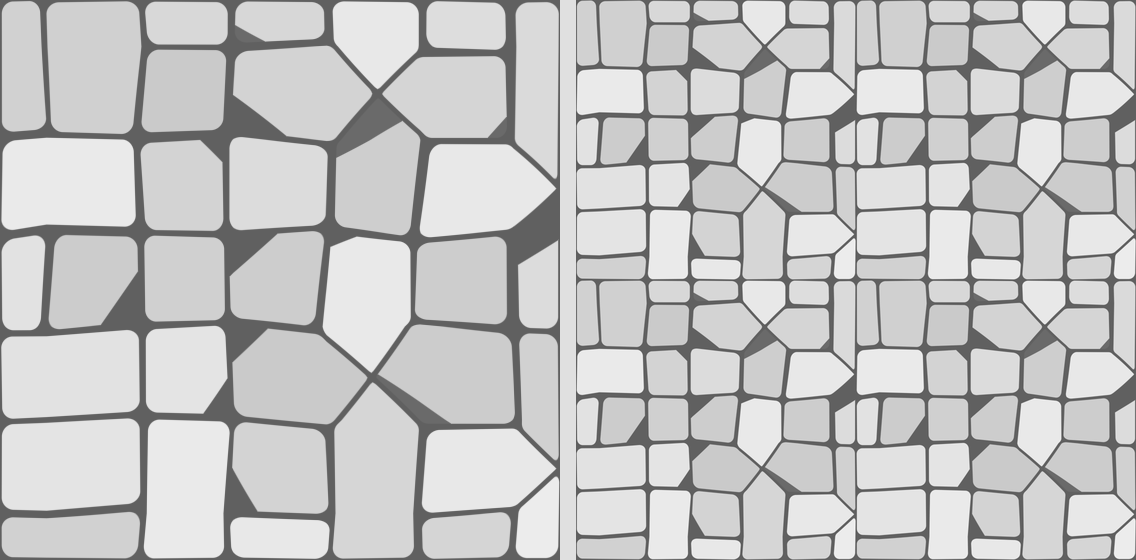
Left, the tile; right, the same tile 2 across and 2 down.
Give the GLSL for this texture, as a Shadertoy shader.

```glsl
const float CELLS = 6.0;
const float WARP = 0.17;          // wander of the joints, in cells
const float GAP_MIN = 0.029;      // half joint widths, in cells
const float GAP_MAX = 0.060;
const float BORDER_GAP = 0.020;
const float DIAGONAL_GAP = 0.027;
const float CORNER = 0.13;
const float SKEW = 0.05;
const float CHIP_CHANCE = 0.30;
const float CHIP_FILLED = 0.40;
const float MORTAR = 0.376;
const float CHIP_TONE = 0.415;
const float STONE_DARK = 0.785;
const float STONE_LIGHT = 0.93;

float hash(vec2 p, float seed) {
    vec3 v = fract(vec3(p.xyx + seed * 7.31) * vec3(0.1031, 0.1130, 0.0973));
    v += dot(v, v.yzx + 33.33);
    return fract((v.x + v.y) * v.z);
}

vec2 hash2(vec2 p, float seed) {
    return vec2(hash(p, seed), hash(p, seed + 1.0));
}

// Bends the grid lines between jittered corners, fading out at the border
vec2 warp(vec2 g) {
    vec2 i = floor(g + 0.5), f = fract(g + 0.5);
    vec2 low = mix(hash2(i, 1.0), hash2(mod(i + vec2(1, 0), 7.0), 1.0), f.x);
    vec2 high = mix(hash2(mod(i + vec2(0, 1), 7.0), 1.0),
                    hash2(mod(i + 1.0, 7.0), 1.0), f.x);
    vec2 fade = clamp(2.0 * min(g, CELLS - g), 0.0, 1.0);
    return g + (mix(low, high, f.y) - 0.5) * WARP * fade;
}

// Split cells give their four triangles to the neighbours
bool isSplit(vec2 c) {
    return c.x > 3.0 && mod(c.x, 2.0) == 0.0 && mod(c.y + c.x * 0.5, 3.0) == 1.0;
}

// Inward step by which a border half cell joins the next stone
vec2 mergeStep(vec2 c) {
    if (c.x == 0.0 && c.y < 5.0 && c.y != 3.0) return vec2(1, 0);
    if (c.y == 0.0 && (c.x == 2.0 || c.x == 4.0)) return vec2(0, 1);
    if (c.y == CELLS && (c.x < 2.0 || c.x == CELLS)) return vec2(0, -1);
    return vec2(0);
}

bool joins(vec2 c, vec2 side) {
    return mergeStep(c + side) == -side;
}

float reach(vec2 c, vec2 side) {
    return isSplit(c + side) || joins(c, side) ? 1.0 : 0.5;
}

float smoothMax(float a, float b, float k) {
    float h = max(k - abs(a - b), 0.0) / k;
    return max(a, b) + h * h * k * 0.25;
}

// Rounded box cut by a diamond, which forms the pointed ends
float stoneDistance(vec2 q, vec2 c) {
    const vec2 X = vec2(1, 0), Y = vec2(0, 1);
    vec2 lo = max(-vec2(reach(c, -X), reach(c, -Y)), -c);
    vec2 hi = min(vec2(reach(c, X), reach(c, Y)), CELLS - c);
    vec2 r = hash2(c, 3.0), s = hash2(c, 5.0);
    vec2 gapLo = mix(mix(vec2(GAP_MIN), vec2(GAP_MAX), r * r), vec2(BORDER_GAP), equal(lo, -c));
    vec2 gapHi = mix(mix(vec2(GAP_MIN), vec2(GAP_MAX), s * s), vec2(BORDER_GAP), equal(hi, CELLS - c));
    vec2 tilted = q + (hash2(c, 7.0) - 0.5) * SKEW * q.yx;
    vec2 d = max(lo + gapLo - tilted, tilted - hi + gapHi) + CORNER;
    float box = length(max(d, 0.0)) + min(max(d.x, d.y), 0.0) - CORNER;

    vec2 a = abs(q);
    if (joins(c, -X)) a.x = max(q.x, 0.0);
    if (joins(c, -Y)) a.y = max(q.y, 0.0);
    if (joins(c, Y)) a.y = max(-q.y, 0.0);
    float diamond = (a.x + a.y - 1.0) * 0.7071 + DIAGONAL_GAP;
    return smoothMax(box, diamond, 0.04);
}

// Straight cut across one corner of some stones
float chipDistance(vec2 q, vec2 c) {
    if (hash(c, 9.0) > CHIP_CHANCE) return -1.0;
    float angle = 1.5708 * floor(4.0 * hash(c, 11.0)) + mix(0.4, 1.17, hash(c, 12.0));
    return dot(q, vec2(cos(angle), sin(angle))) - mix(0.32, 0.52, hash(c, 13.0));
}

void mainImage(out vec4 fragColor, in vec2 fragCoord) {
    vec2 g = warp(fragCoord / iResolution.xy * CELLS);
    float pixel = CELLS / min(iResolution.x, iResolution.y);

    // Find the stone that owns this point
    vec2 cell = floor(g + 0.5);
    vec2 f = g - cell;
    if (isSplit(cell))
        cell += abs(f.x) > abs(f.y) ? vec2(sign(f.x), 0) : vec2(0, sign(f.y));
    cell += mergeStep(cell);

    // Shade mortar, chip and stone
    vec2 q = g - cell;
    float body = stoneDistance(q, cell);
    float chip = chipDistance(q, cell);
    float inBody = smoothstep(0.8, -0.8, body / pixel);
    float inStone = smoothstep(0.8, -0.8, max(body, chip) / pixel);
    float chipTone = hash(cell, 15.0) < CHIP_FILLED ? CHIP_TONE : MORTAR;
    float stoneTone = mix(STONE_DARK, STONE_LIGHT, hash(cell, 17.0));
    float tone = mix(mix(MORTAR, chipTone, inBody), stoneTone, inStone);
    fragColor = vec4(vec3(tone), 1.0);
}
```
